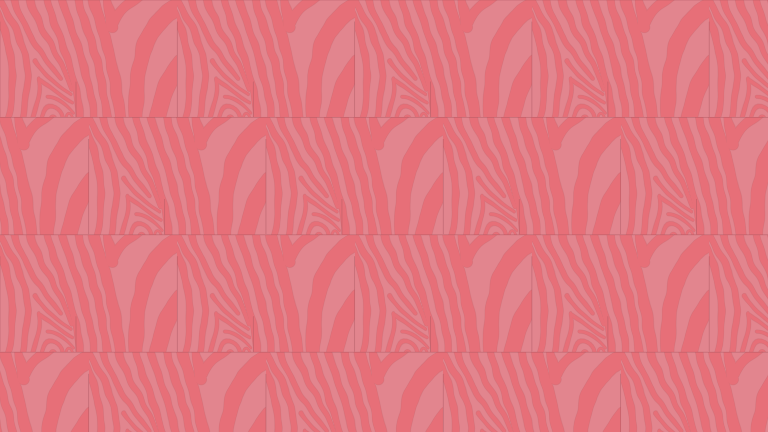
This pattern is drawn by a Shadertoy shader. Its source:

```glsl
// Zebra-hide panels in two pinks, laid in half-offset rows with fine seams.

const float CANVAS_HEIGHT = 432.0;          // design units per canvas height
const vec2 PANEL = vec2(177.3, 117.4);      // panel size in design units
const vec3 LIGHT_PINK = vec3(0.885, 0.520, 0.555);
const vec3 DEEP_PINK = vec3(0.906, 0.437, 0.470);
const vec3 INK = vec3(0.66, 0.33, 0.37);

vec2 hashGradient(vec2 cell) {
    float angle = 6.2832 * fract(sin(dot(cell, vec2(127.1, 311.7))) * 43758.5);
    return vec2(cos(angle), sin(angle));
}

float gradientNoise(vec2 p) {
    vec2 i = floor(p), f = p - i;
    vec2 s = f * f * (3.0 - 2.0 * f);
    vec2 e = vec2(1.0, 0.0);
    float low = mix(dot(hashGradient(i), f),
                    dot(hashGradient(i + e.xy), f - e.xy), s.x);
    float high = mix(dot(hashGradient(i + e.yx), f - e.yx),
                     dot(hashGradient(i + e.xx), f - e.xx), s.x);
    return mix(low, high, s.y);
}

// Cubic through a, b, c, d at even steps of t
vec2 curvePoint(vec2 a, vec2 b, vec2 c, vec2 d, float t) {
    float s = 3.0 * t, k = s - 1.0, m = s - 2.0, n = s - 3.0;
    return -a * k * m * n / 6.0 + b * s * m * n / 2.0
           - c * s * k * n / 2.0 + d * s * k * m / 6.0;
}

// Signed distance to a rounded stripe whose radius runs from r0 to r1
float stripe(vec2 p, vec2 a, vec2 b, vec2 c, vec2 d, float r0, float r1) {
    const int STEPS = 12;
    float nearest = 1e4;
    vec2 from = a;
    for (int i = 1; i <= STEPS; i++) {
        vec2 to = curvePoint(a, b, c, d, float(i) / float(STEPS));
        vec2 along = to - from, rel = p - from;
        float h = clamp(dot(rel, along) / dot(along, along), 0.0, 1.0);
        float radius = mix(r0, r1, (float(i - 1) + h) / float(STEPS));
        nearest = min(nearest, length(rel - along * h) - radius);
        from = to;
    }
    return nearest;
}

// Long stripes that sweep down the middle of the panel
float flankStripes(vec2 p) {
    float d = 1e4;
    for (int i = 0; i < 4; i++) {
        float k = float(i);
        float radius = 3.4 + 2.0 / (1.0 + k * k * 2.0);
        d = min(d, stripe(p, vec2(92.0 - 15.5 * k, -5.0), vec2(105.0 - 15.0 * k, 38.0),
                          vec2(115.0 - 13.7 * k, 80.0), vec2(121.0 - 13.5 * k, 122.0),
                          radius, radius));
    }
    return d;
}

// Broad arch, corner stripe and forked hook on the right
float shoulderStripes(vec2 p) {
    float d = stripe(p, vec2(182, 5), vec2(156, 25), vec2(140, 64), vec2(136, 122), 9.0, 7.0);
    d = min(d, stripe(p, vec2(181, 64), vec2(169, 81), vec2(162, 100), vec2(157, 122), 9.0, 8.0));
    d = min(d, stripe(p, vec2(107, -4), vec2(109, 8), vec2(111, 18), vec2(112, 27), 4.0, 6.0));
    return min(d, stripe(p, vec2(142, -6), vec2(130, 3), vec2(121, 11), vec2(114, 22), 5.0, 5.0));
}

// Slanting stripes on the left
float neckStripes(vec2 p) {
    float d = stripe(p, vec2(29, -5), vec2(42, 28), vec2(57, 56), vec2(72, 90), 3.7, 2.2);
    d = min(d, stripe(p, vec2(13, -5), vec2(26, 28), vec2(41, 53), vec2(60, 78), 3.6, 2.0));
    d = min(d, stripe(p, vec2(-2, -5), vec2(16, 30), vec2(27, 65), vec2(22, 122), 3.6, 3.0));
    return min(d, stripe(p, vec2(-6, 9), vec2(7, 38), vec2(12, 75), vec2(8, 122), 4.0, 3.2));
}

// Short fingers and nested arches at the foot of the neck
float fingerStripes(vec2 p) {
    float d = stripe(p, vec2(35, 61), vec2(43, 71), vec2(55, 83), vec2(71, 95), 2.2, 1.5);
    d = min(d, stripe(p, vec2(40, 80), vec2(49, 86), vec2(60, 95), vec2(73, 103), 2.0, 1.4));
    d = min(d, stripe(p, vec2(39, 79), vec2(40, 92), vec2(36, 106), vec2(32, 122), 2.0, 2.2));
    d = min(d, stripe(p, vec2(48, 97), vec2(57, 99), vec2(66, 105), vec2(74, 113), 1.9, 1.2));
    d = min(d, stripe(p, vec2(41, 122), vec2(47, 107), vec2(57, 108), vec2(63, 122), 1.9, 1.9));
    d = min(d, stripe(p, vec2(50, 122), vec2(51, 116), vec2(54, 116), vec2(56, 122), 1.2, 1.2));
    return min(d, stripe(p, vec2(66, 122), vec2(67, 114), vec2(71, 114), vec2(73, 122), 1.3, 1.3));
}

float hide(vec2 p) {
    return min(min(flankStripes(p), shoulderStripes(p)),
               min(neckStripes(p), fingerStripes(p)));
}

// Distance to the panel joins and the short crease beside the fingers
float seams(vec2 p) {
    vec2 edge = min(p, PANEL - p);
    float upright = length(vec2(edge.x, max(22.0 - p.y, 0.0)));
    float crease = length(vec2(p.x - 76.0, max(82.0 - p.y, 0.0)));
    return min(edge.y, min(upright, crease));
}

float inkLine(float d, float halfWidth, float pixel) {
    float coverage = min(1.0, 2.0 * halfWidth / pixel);
    return coverage * (1.0 - smoothstep(0.0, max(pixel, halfWidth), abs(d)));
}

void mainImage(out vec4 fragColor, in vec2 fragCoord) {
    float pixel = CANVAS_HEIGHT / iResolution.y;
    vec2 p = vec2(fragCoord.x, iResolution.y - fragCoord.y) * pixel;

    // Half-offset rows, counted down from the top
    float row = floor(p.y / PANEL.y);
    p.x -= 0.5 * PANEL.x * mod(row, 2.0);
    vec2 local = mod(p, PANEL);

    // Uneven hand-cut edges
    vec2 wobble = vec2(gradientNoise(local / 17.0), gradientNoise(local / 17.0 + 40.0));
    float d = hide(local + 2.2 * wobble);

    vec3 color = mix(DEEP_PINK, LIGHT_PINK, smoothstep(-0.6, 0.6, d / pixel));
    color = mix(color, INK, 0.22 * inkLine(d, 0.35, pixel));
    color = mix(color, INK, 0.6 * inkLine(seams(local), 0.35, pixel));
    fragColor = vec4(color, 1.0);
}
```
